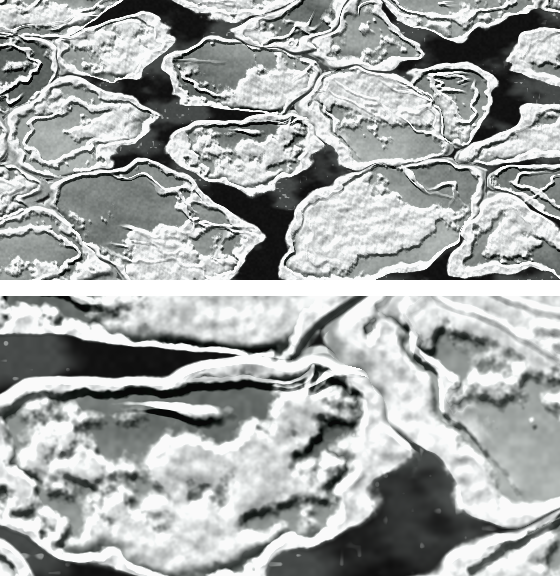
Top, the full canvas; bottom, a detail of the centre.
Give the GLSL for this texture, as a WebGL 1 fragment shader.

```glsl
precision highp float;
uniform vec2 u_resolution;

const vec3 WATER = vec3(0.07, 0.07, 0.07);
const vec3 SLUSH = vec3(0.33, 0.345, 0.34);
const vec3 ICE_DARK = vec3(0.36, 0.38, 0.37);
const vec3 ICE_LIGHT = vec3(0.68, 0.70, 0.69);
const vec3 SNOW = vec3(0.91, 0.92, 0.92);
const vec2 LIGHT_STEP = vec2(-0.004, 0.009); // towards the light
const float RELIEF = 1.15;       // strength of the shading
const float JITTER = 0.85;       // irregularity of the floes
const float ROUNDNESS = 17.0;    // lower values round the corners more
const float GAP_MIN = -0.035;
const float GAP_MAX = 0.105;
const float RIM_WIDTH = 0.085;
const float CRUMB_SCALE = 30.0;

float hash(vec2 p) {
  return fract(sin(dot(p, vec2(127.1, 311.7))) * 43758.5453);
}

float noise(vec2 p) {
  vec2 i = floor(p), f = fract(p);
  f = f * f * (3.0 - 2.0 * f);
  return mix(mix(hash(i), hash(i + vec2(1, 0)), f.x),
             mix(hash(i + vec2(0, 1)), hash(i + vec2(1, 1)), f.x), f.y);
}

float fbm(vec2 p) {
  float sum = 0.0, amp = 0.533;
  for (int i = 0; i < 4; i++) {
    sum += amp * noise(p);
    p = mat2(1.6, 1.2, -1.2, 1.6) * p + 7.3;
    amp *= 0.5;
  }
  return sum;
}

vec2 site(vec2 cell) {
  return cell + 0.5 + JITTER * (vec2(hash(cell), hash(cell + 57.3)) - 0.5);
}

// Rounded Voronoi floe: x = distance to its edge, y = random id
vec2 floe(vec2 q) {
  vec2 base = floor(q), home = base, nearest = vec2(0.0);
  float best = 9.0;
  for (int j = -1; j <= 1; j++)
    for (int i = -1; i <= 1; i++) {
      vec2 cell = base + vec2(i, j);
      vec2 r = site(cell) - q;
      if (dot(r, r) < best) { best = dot(r, r); nearest = r; home = cell; }
    }
  float sum = 0.0;
  for (int j = -2; j <= 2; j++)
    for (int i = -2; i <= 2; i++) {
      vec2 r = site(home + vec2(i, j)) - q;
      vec2 across = r - nearest;
      if (dot(across, across) > 0.0001)
        sum += exp(-ROUNDNESS * dot(0.5 * (r + nearest), normalize(across)));
    }
  return vec2(-log(sum) / ROUNDNESS, hash(home + 13.7));
}

// Canvas to the tilted water plane, with bent outlines
vec2 waterPlane(vec2 p) {
  vec2 q = vec2((p.x - 1.0) * (1.75 + 0.4 * p.y), p.y * (2.6 + 0.8 * p.y)) + 20.0;
  q += 0.5 * (vec2(fbm(q * 1.2), fbm(q * 1.2 + 9.0)) - 0.5);
  return q + 0.09 * (vec2(noise(q * 8.0), noise(q * 8.0 + 31.0)) - 0.5);
}

// x = height, y = snow cover, z = ice cover, w = tone of the bare ice
vec4 surface(vec2 p) {
  vec2 q = waterPlane(p);
  vec2 f = floe(q);
  float turn = (f.y - 0.5) * 2.4;
  vec2 local = mat2(cos(turn), sin(turn), -sin(turn), cos(turn)) * q + f.y * 50.0;
  float crumb = fbm(p * CRUMB_SCALE);
  float rough = noise(p * 17.0);
  float gap = mix(GAP_MIN, GAP_MAX, smoothstep(0.25, 0.7, noise(q * 1.1 + 4.0)));
  float d = f.x - gap + 0.035 * (crumb - 0.5);
  float ice = smoothstep(-0.01, 0.012, d);
  float seam = smoothstep(0.0, 0.03, f.x + 0.02 * rough);

  // crumbly raised rim
  float width = RIM_WIDTH * (0.25 + 1.4 * noise(local * 3.0));
  float rim = 1.0 - smoothstep(width * 0.7, width * 1.15, d + 0.09 * (crumb - 0.5));
  rim *= ice * mix(0.4, 1.0, seam);

  // wind-blown drifts and pressed-up ridges
  float field = fbm(local * 1.9) + 0.3 * (crumb - 0.5) + 0.12 * (f.y - 0.5);
  float drift = smoothstep(0.51, 0.60, field) * smoothstep(0.04, 0.11, d);
  float line = abs(fbm(local * vec2(1.3, 2.8) + 11.0) - 0.5 + 0.06 * (crumb - 0.5));
  float ridge = 1.0 - smoothstep(0.006, 0.026, line);
  ridge *= smoothstep(0.42, 0.6, noise(local * 1.7 + 20.0)) * ice;
  float inner = abs(d - 0.2 - 0.16 * (noise(local * 2.3) - 0.5) + 0.06 * (crumb - 0.5));
  ridge = max(ridge, (1.0 - smoothstep(0.01, 0.03, inner))
    * smoothstep(0.45, 0.6, noise(local * 1.4 + 5.0)));

  float snow = max(rim, max(0.85 * drift, 0.9 * ridge));
  float height = 0.22 * ice * seam + 0.22 * rim + 0.16 * ridge + 0.06 * drift
    + crumb * (0.12 + 0.85 * snow) * ice;
  float tone = 0.5 + 1.7 * (fbm(local * 1.6 + 3.0) - 0.5) + 0.6 * (f.y - 0.5);
  return vec4(height, snow, ice, clamp(tone, 0.0, 1.0) * mix(0.3, 1.0, seam));
}

void main() {
  vec2 p = gl_FragCoord.xy / u_resolution.y;
  vec4 s = surface(p);
  float shade = RELIEF * (s.x - surface(p + LIGHT_STEP).x);
  float grain = noise(p * 130.0) - 0.5;

  // open water with slush and floating specks
  float slush = smoothstep(0.47, 0.68, fbm(p * vec2(6.0, 10.0) + 40.0));
  float specks = smoothstep(0.82, 0.95, noise(p * 95.0)) * slush;
  vec3 water = mix(WATER, SLUSH, 0.8 * slush) + 0.3 * specks + 0.03 * grain;

  // bare ice under snow, lit from behind
  vec3 ice = mix(ICE_DARK, ICE_LIGHT, s.w) + 0.07 * grain;
  vec3 top = mix(ice, SNOW + 0.12 * grain, s.y);
  top += clamp(shade, -0.42, 0.3);

  gl_FragColor = vec4(clamp(mix(water, top, s.z), 0.03, 0.98), 1.0);
}
```
